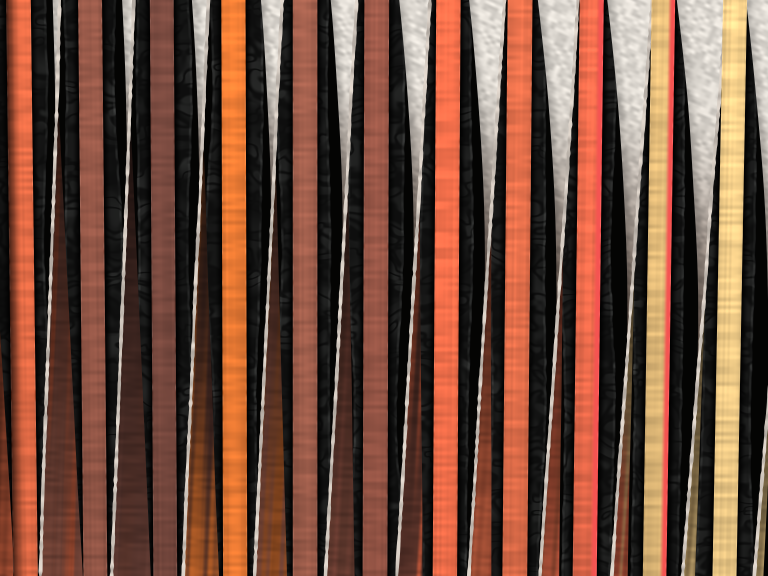
This pattern is drawn by a Shadertoy shader. Its source:

```glsl
const vec3 RIBBON_COLORS[11] = vec3[11](
    vec3(.91, .43, .28), vec3(.56, .33, .27), vec3(.46, .28, .24), vec3(.90, .47, .20),
    vec3(.61, .36, .29), vec3(.58, .33, .27), vec3(.94, .43, .29), vec3(.88, .43, .29),
    vec3(.90, .41, .29), vec3(.86, .71, .46), vec3(.92, .78, .52));

float hash(vec2 p) {
    vec3 q = fract(p.xyx * .1031);
    q += dot(q, q.yzx + 33.33);
    return fract((q.x + q.y) * q.z);
}

float noise(vec2 p) {
    vec2 cell = floor(p), f = fract(p);
    f = f * f * (3. - 2. * f);
    return mix(mix(hash(cell), hash(cell + vec2(1, 0)), f.x),
               mix(hash(cell + vec2(0, 1)), hash(cell + 1.), f.x), f.y);
}

vec3 ribbonColor(float id) {
    return RIBBON_COLORS[int(clamp(id, 0., 10.))];
}

// Coverage of the span from a to b, softened by one pixel
float span(float x, float a, float b, float px) {
    return clamp((x - a) / px + .5, 0., 1.) * clamp((b - x) / px + .5, 0., 1.);
}

// Crinkled dark straps showing on both sides of each ribbon
vec3 leather(vec2 p, float offset, float id, float px) {
    float side = offset < 0. ? 0. : 7.;
    float reach = .29 + .14 * noise(vec2(id * 3. + side, p.y * 3.5))
                + .015 * noise(vec2(id + side, p.y * 70.));
    float mask = span(abs(offset), 0., reach, px);
    vec2 warp = vec2(noise(p * 30.), noise(p * 30. + 9.));
    float crease = abs(noise(p * vec2(48., 85.) + warp * 2.) - .5) * 2.;
    float grain = .055 + .10 * smoothstep(.05, .6, crease) * noise(p * 25. + 4.);
    grain *= smoothstep(.15, .28, abs(offset));
    grain += .10 * smoothstep(.03, 0., abs(abs(offset) - reach + .02)) * noise(p * vec2(20., 110.));
    return mix(vec3(.015, .014, .013), grain * vec3(1., 1.02, 1.), mask);
}

// Twisted strip: pale face tapering down, coloured face opening below
vec3 twistedStrip(vec3 color, vec2 p, float x, float id, float down, float px) {
    float edge = mix(.54 + .046 * id, .255 + .009 * id, down);
    edge += .012 * (noise(vec2(id * 5., down * 6.)) - .5);

    float opening = clamp((down - .15 - .035 * id) / (.85 - .035 * id), 0., 1.);
    float width = max(.6 - .047 * id, .1) * opening;
    float streak = noise(vec2((x - edge) * 16. + id * 9., down * 2.));
    vec3 under = mix(ribbonColor(id), ribbonColor(id + 1.), smoothstep(.2, .8, streak));
    under *= mix(.22, .72, opening) * (.75 + .35 * streak);
    under *= .88 + .24 * noise(vec2(p.x * 30. + p.y * 20., p.y * 150.));
    color = mix(color, under, span(x, edge, edge + width, px) * smoothstep(0., .12, opening));

    float tip = .32 + .043 * id;
    float taper = (.10 + .067 * id) * pow(max(1. - down / tip, 0.), 1.6);
    float weave = noise(p * mat2(.9, -.4, .4, .9) * vec2(110., 170.));
    vec3 canvas = mix(vec3(.90, .88, .85), vec3(.36, .29, .25), smoothstep(.2, 1., down / tip));
    canvas *= .86 + .22 * weave;
    canvas *= mix(.82, 1., smoothstep(0., .15, x - edge + taper));
    color = mix(color, canvas, span(x, edge - taper, edge, px) * step(.001, taper));

    // Frayed pale cut edge
    float thread = .017 + .012 * noise(vec2(id, p.y * 120.));
    vec3 cutColor = vec3(.88, .84, .80) * (.78 + .25 * noise(vec2(id, p.y * 90.)));
    return mix(color, cutColor, span(x, edge - thread, edge + thread, px));
}

// Woven flat ribbon with pale selvedges
vec3 ribbon(vec3 color, vec2 p, float offset, float id, float down, float px) {
    float halfWidth = .172 + .012 * (hash(vec2(id, 3.)) - .5);
    float threads = noise(vec2(p.x * 16. + id, p.y * 150.));
    vec3 cloth = ribbonColor(id) * (.90 + .19 * threads);
    cloth *= .95 + .1 * noise(vec2(offset * 30. + id * 7., p.y * 2.));
    cloth *= mix(1.06, .95, down) * (1.04 - 3. * offset * offset);

    float blush = smoothstep(7.5, 8., id) * (1. - step(9.5, id));
    cloth = mix(cloth, vec3(.96, .33, .32), blush * smoothstep(.06, .13, offset));
    float leftShade = 1. - step(.5, id);
    cloth *= mix(1., smoothstep(-.25, .02, offset), leftShade * .75);

    float selvedge = smoothstep(.025, 0., halfWidth - abs(offset));
    cloth += selvedge * .16 * (noise(vec2(id, p.y * 110.)) - .35);
    return mix(color, cloth, span(offset, -halfWidth, halfWidth, px));
}

void mainImage(out vec4 fragColor, in vec2 fragCoord) {
    vec2 uv = fragCoord / iResolution.xy;
    vec2 p = vec2(uv.x * 1.3333, uv.y);
    float down = 1. - uv.y;

    // One unit per ribbon, eleven ribbons across
    float x = uv.x * 10.85 - .31;
    float px = 10.85 / iResolution.x;
    float ribbonId = clamp(round(x), 0., 10.);
    float gapId = floor(x);
    float lean = mix(.10, -.15, ribbonId / 10.) * (down - .5);
    float offset = x - ribbonId - lean;

    vec3 color = leather(p, offset, ribbonId, px);
    color = twistedStrip(color, p, x - gapId, gapId, down, px);
    color = ribbon(color, p, offset, ribbonId, down, px);
    color *= mix(.75, 1., smoothstep(-.02, .06, uv.x));
    fragColor = vec4(clamp(color, 0., 1.), 1.);
}
```
